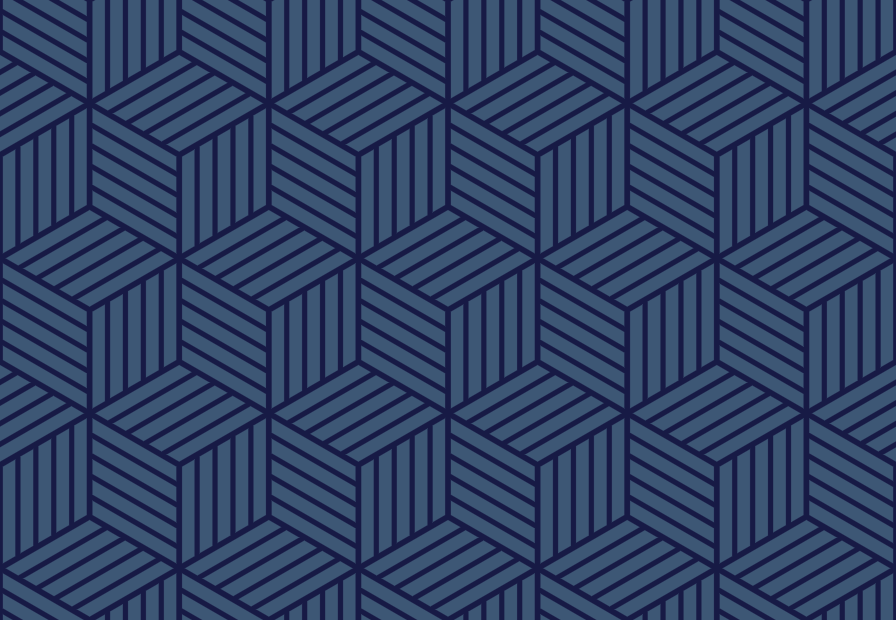
A Shadertoy shader for this pattern:

```glsl
const vec2 REPEATS = vec2(5.0, 2.0);        // lattice cells across and down
const vec2 CELL = vec2(1.0, 1.7320508);     // one cell holds two cubes
const float FACE = 0.5;                     // distance between opposite face edges
const float STRIPES = 5.0;                  // stripes on each face
const float EDGE_WIDTH = 0.032;
const float STRIPE_WIDTH = 0.029;
const float SOFTNESS = 0.75;                // edge smoothing, in pixels
const vec3 LINE_COLOR = vec3(0.09, 0.10, 0.27);
const vec3 FACE_COLOR = vec3(0.24, 0.34, 0.46);

// Distance to the nearest multiple of spacing
float gridDistance(float x, float spacing) {
    return abs(x - spacing * floor(x / spacing + 0.5));
}

// Offset from the nearest cube centre on the hexagonal lattice
vec2 cubeOffset(vec2 p) {
    vec2 u = p - vec2(0.5 * CELL.x, 0.0);
    vec2 a = mod(u + 0.5 * CELL, CELL) - 0.5 * CELL;
    vec2 b = mod(u, CELL) - 0.5 * CELL;
    return dot(a, a) < dot(b, b) ? a : b;
}

// Face coordinates: x runs across the stripes, y along them
vec2 faceCoords(vec2 q) {
    float across = q.x;
    float rising = dot(q, vec2(0.5, 0.8660254));
    float falling = dot(q, vec2(-0.5, 0.8660254));
    if (rising > 0.0 && falling > 0.0) return vec2(falling, rising); // top
    if (across > 0.0) return vec2(across, falling);                  // right
    return vec2(rising, across);                                     // left
}

// Signed distance to the face outlines and their inner stripes
float lineDistance(vec2 f) {
    float edge = min(gridDistance(f.x, FACE), gridDistance(f.y, FACE));
    float stripe = gridDistance(f.x, FACE / STRIPES);
    return min(edge - 0.5 * EDGE_WIDTH, stripe - 0.5 * STRIPE_WIDTH);
}

void mainImage(out vec4 fragColor, in vec2 fragCoord) {
    vec2 p = fragCoord / iResolution.xy * REPEATS * CELL;
    float blur = SOFTNESS * REPEATS.x * CELL.x / iResolution.x;
    float d = lineDistance(faceCoords(cubeOffset(p)));
    vec3 color = mix(LINE_COLOR, FACE_COLOR, smoothstep(-blur, blur, d));
    fragColor = vec4(color, 1.0);
}
```
